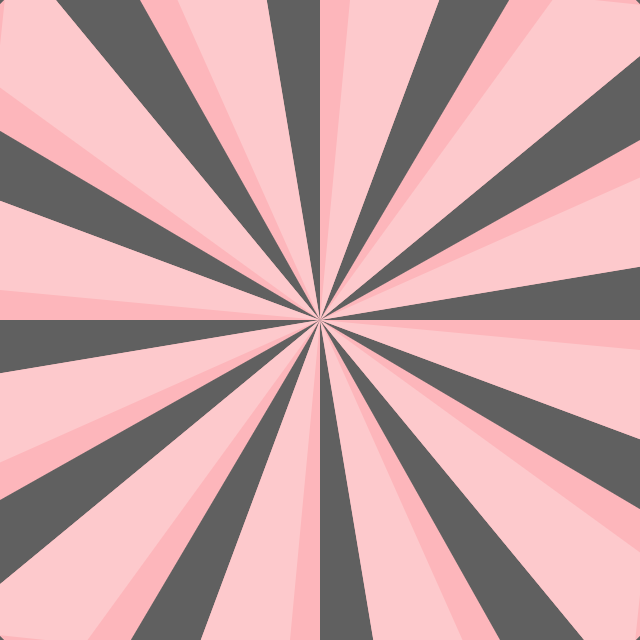
Reproduce this background procedurally as a Shadertoy shader.

```glsl
// Sunburst of twelve two-tone pink rays on a charcoal ground.

#define CHARCOAL   vec3(0.376, 0.376, 0.376)
#define DEEP_PINK  vec3(0.992, 0.714, 0.733)
#define PALE_PINK  vec3(0.992, 0.790, 0.800)
// Ray angles in degrees for the three rays of one quarter turn
#define RAY_START  vec3(9.46, 39.54, 69.57)
#define SHADE_START vec3(24.0, 54.0, 84.64)
#define RAY_END    vec3(29.36, 59.41, 90.0)
// Outer ends of the rays: direction in degrees, distance from the centre
#define DEEP_TIP   vec2(45.0, 0.7025)
#define PALE_TIP   vec2(84.0, 0.542)

vec2 direction(float degrees) {
    float a = radians(degrees);
    return vec2(cos(a), sin(a));
}

// Signed distance to a line through the centre, positive anticlockwise of it
float sideOfLine(vec2 p, float degrees) {
    vec2 d = direction(degrees);
    return d.x * p.y - d.y * p.x;
}

float coverage(float dist, float pixel) {
    return clamp(0.5 + dist / pixel, 0.0, 1.0);
}

// Wedge between two angles, cut off by a straight tip
float wedge(vec2 p, float fromAngle, float toAngle, vec2 tip, float pixel) {
    float afterStart = coverage(sideOfLine(p, fromAngle), pixel);
    float beforeEnd = coverage(-sideOfLine(p, toAngle), pixel);
    float insideTip = coverage(tip.y - dot(p, direction(tip.x)), pixel);
    return max(afterStart + beforeEnd - 1.0, 0.0) * insideTip;
}

void mainImage(out vec4 fragColor, in vec2 fragCoord) {
    float pixel = 1.0 / min(iResolution.x, iResolution.y);
    vec2 p = (fragCoord - 0.5 * iResolution.xy) * pixel;
    vec3 color = CHARCOAL;

    // Three rays per quarter, repeated by quarter turns
    for (int i = 0; i < 12; i++) {
        int k = i % 3;
        float turn = 90.0 * float(i / 3);
        vec2 tipTurn = vec2(turn, 0.0);
        float start = RAY_START[k] + turn;

        float deep = wedge(p, start, RAY_END[k] + turn, DEEP_TIP + tipTurn, pixel);
        color = mix(color, DEEP_PINK, deep);

        float pale = wedge(p, start, SHADE_START[k] + turn, PALE_TIP + tipTurn, pixel);
        color = mix(color, PALE_PINK, pale);
    }

    fragColor = vec4(color, 1.0);
}
```
